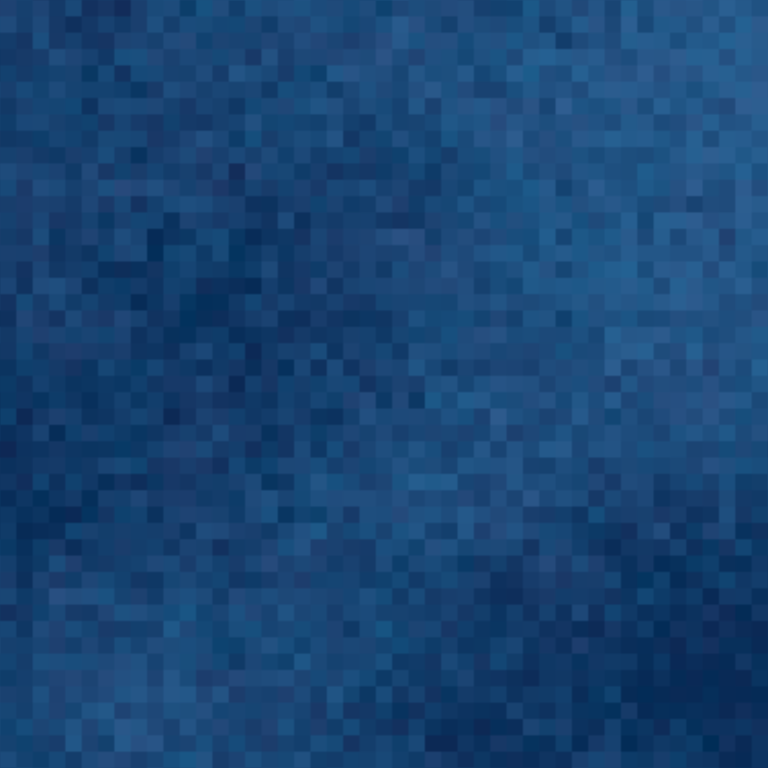
Write a WebGL 2 fragment shader that draws this texture.

```glsl
#version 300 es
precision highp float;
// A mosaic of small square tiles in deep denim blues. Broad light and dark
// patches and soft noise set the tone of each tile, random grain breaks it up,
// and neighbouring tiles are blended over a narrow seam.

uniform vec2 u_resolution;
out vec4 fragColor;

const float TILES = 47.0;

float hash(vec2 p, float seed) {
    vec3 q = fract(vec3(p.xyx + seed * 7.31) * vec3(0.1031, 0.1030, 0.0973));
    q += dot(q, q.yzx + 33.33);
    return fract((q.x + q.y) * q.z);
}

// Bell-shaped grain in -1..1
float grain(vec2 p, float seed) {
    return hash(p, seed) + hash(p, seed + 1.0) - 1.0;
}

// Smooth value noise in -1..1
float noise(vec2 p, float seed) {
    vec2 i = floor(p), f = fract(p);
    f = f * f * (3.0 - 2.0 * f);
    float low = mix(hash(i, seed), hash(i + vec2(1, 0), seed), f.x);
    float high = mix(hash(i + vec2(0, 1), seed), hash(i + vec2(1, 1), seed), f.x);
    return 2.0 * mix(low, high, f.y) - 1.0;
}

float patchAt(vec2 p, vec2 centre, float radius) {
    vec2 d = (p - centre) / radius;
    return exp(-dot(d, d));
}

// Broad uneven dye
float dyeTone(vec2 p) {
    float tone = 0.70 * patchAt(p, vec2(1.00, 0.86), 0.42);
    tone += 0.22 * patchAt(p, vec2(0.35, 1.02), 0.22);
    tone += 0.42 * patchAt(p, vec2(0.56, 0.38), 0.17);
    tone += 0.30 * patchAt(p, vec2(0.87, 0.54), 0.13);
    tone += 0.25 * patchAt(p, vec2(0.10, 0.12), 0.18);
    tone -= 0.65 * patchAt(p, vec2(0.96, 0.15), 0.23);
    tone -= 0.40 * patchAt(p, vec2(0.64, 0.11), 0.12);
    tone -= 0.32 * patchAt(p, vec2(0.27, 0.52), 0.22);
    tone -= 0.45 * patchAt(p, vec2(0.02, 0.36), 0.16);
    return tone - 0.06;
}

vec3 tileColor(vec2 tile) {
    vec2 p = (tile + 0.5) / TILES;
    float tone = dyeTone(p);
    tone += 0.16 * noise(p * 8.0, 3.0) + 0.14 * noise(p * 19.0, 5.0);
    tone += 0.50 * grain(tile, 11.0);
    tone = clamp(tone, -0.75, 0.85);

    // Slight drift between violet and teal
    float hue = grain(tile, 17.0) + 0.5 * noise(p * 12.0, 23.0);
    vec3 base = vec3(0.094, 0.262, 0.445);
    return base + tone * vec3(0.080, 0.130, 0.145) + hue * vec3(0.028, -0.009, -0.004);
}

void main() {
    vec2 p = gl_FragCoord.xy / u_resolution;
    vec2 g = p * TILES - 0.5;
    vec2 tile = floor(g);

    // Seam at least one pixel wide
    vec2 seam = max(vec2(0.09), 0.5 * TILES / u_resolution);
    vec2 w = smoothstep(0.5 - seam, 0.5 + seam, fract(g));

    vec3 low = mix(tileColor(tile), tileColor(tile + vec2(1, 0)), w.x);
    vec3 high = mix(tileColor(tile + vec2(0, 1)), tileColor(tile + vec2(1, 1)), w.x);
    fragColor = vec4(mix(low, high, w.y), 1.0);
}
```
